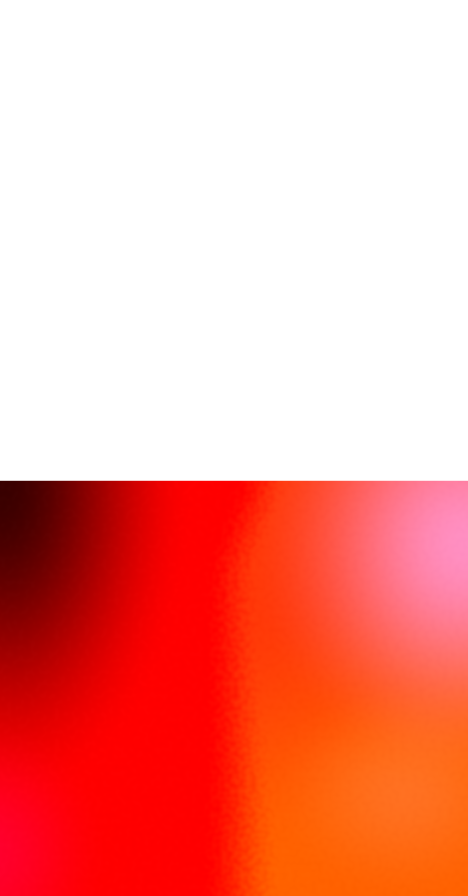
This background is drawn by a Shadertoy shader. Its source:

```glsl
// A white field above a panel of blurred colour: dark red, red, orange and pink.
// The panel is layered from elliptical glows and a soft, curved vertical boundary,
// with a trace of gradient noise as film grain.

#define PANEL_TOP 0.4635
#define SHADOW_SIZE vec2(0.42, 0.80)
#define PINK_CENTER vec2(1.0, 0.85)
#define PINK_SIZE vec2(0.48, 0.58)
#define AMBER_CENTER vec2(0.87, 0.25)
#define AMBER_SIZE vec2(0.30, 0.28)
#define ROSE_CENTER vec2(-0.03, 0.10)
#define ROSE_SIZE vec2(0.27, 0.34)
#define GRAIN_SCALE 150.0
#define GRAIN_AMOUNT 0.018

const vec3 WHITE = vec3(1.0);
const vec3 RED = vec3(1.0, 0.0, 0.0);
const vec3 DARK_RED = vec3(0.22, 0.0, 0.0);
const vec3 ROSE = vec3(1.0, 0.0, 0.18);
const vec3 VERMILION = vec3(1.0, 0.22, 0.03);
const vec3 ORANGE = vec3(1.0, 0.38, 0.0);
const vec3 AMBER = vec3(1.0, 0.44, 0.13);
const vec3 PINK = vec3(1.0, 0.56, 0.76);

vec2 gradientAt(vec2 cell) {
    vec3 h = fract(cell.xyx * vec3(0.1031, 0.1030, 0.0973));
    h += dot(h, h.yzx + 33.33);
    float angle = 6.2832 * fract((h.x + h.y) * h.z);
    return vec2(cos(angle), sin(angle));
}

float gradientNoise(vec2 p) {
    vec2 i = floor(p), f = fract(p);
    vec2 w = f * f * f * (f * (f * 6.0 - 15.0) + 10.0);
    float a = dot(gradientAt(i), f);
    float b = dot(gradientAt(i + vec2(1, 0)), f - vec2(1, 0));
    float c = dot(gradientAt(i + vec2(0, 1)), f - vec2(0, 1));
    float d = dot(gradientAt(i + vec2(1, 1)), f - vec2(1, 1));
    return mix(mix(a, b, w.x), mix(c, d, w.x), w.y);
}

// Elliptical glow: one at the centre, zero at the rim
float glow(vec2 p, vec2 center, vec2 size) {
    return 1.0 - smoothstep(0.0, 1.0, length((p - center) / size));
}

vec3 panelColor(vec2 p, float grain) {
    // Red side: shadow in the upper corner, rose in the lower one
    vec3 redSide = mix(RED, DARK_RED, glow(p, vec2(0.0, 1.0), SHADOW_SIZE));
    redSide = mix(redSide, ROSE, glow(p, ROSE_CENTER, ROSE_SIZE));

    // Warm side: vermilion falling to orange, then amber and pink light
    float fall = 1.0 - smoothstep(0.15, 0.80, p.y + 0.5 * (0.75 - p.x));
    vec3 warmSide = mix(VERMILION, ORANGE, fall);
    warmSide = mix(warmSide, AMBER, glow(p, AMBER_CENTER, AMBER_SIZE));
    warmSide = mix(warmSide, PINK, glow(p, PINK_CENTER, PINK_SIZE));

    // Boundary leans right near the top and softens toward the bottom
    float boundary = 0.475 + 0.07 * smoothstep(0.75, 1.05, p.y)
                   + 0.02 * (1.0 - smoothstep(0.1, 0.7, p.y));
    float softness = mix(0.085, 0.055, smoothstep(0.0, 0.7, p.y));
    float warm = smoothstep(-softness, softness, p.x - boundary - 0.02 + grain);
    return mix(redSide, warmSide, warm) + grain * vec3(0.6, 0.6, 0.4);
}

void mainImage(out vec4 fragColor, in vec2 fragCoord) {
    vec2 uv = fragCoord / iResolution.xy;
    vec2 p = vec2(uv.x, uv.y / PANEL_TOP);
    vec2 grainPos = uv * vec2(iResolution.x / iResolution.y, 1.0) * GRAIN_SCALE;
    float grain = GRAIN_AMOUNT * gradientNoise(grainPos);

    // Antialiased join between panel and white field
    float pixel = 1.0 / iResolution.y;
    float above = smoothstep(-0.5 * pixel, 0.5 * pixel, uv.y - PANEL_TOP);
    vec3 color = mix(panelColor(p, grain), WHITE, above);
    fragColor = vec4(clamp(color, 0.0, 1.0), 1.0);
}
```
